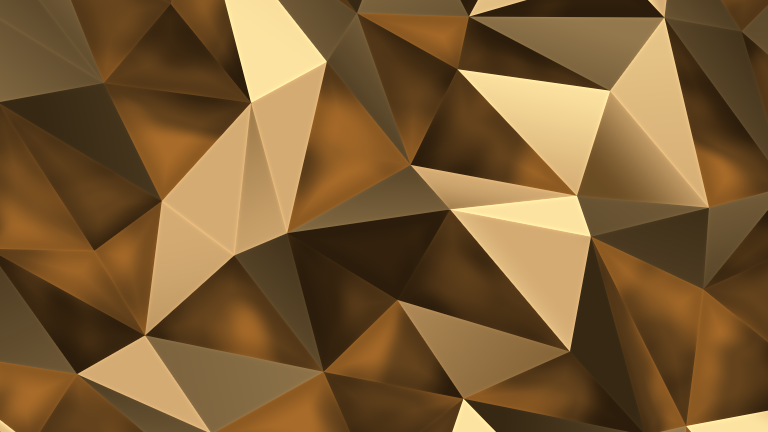
A Shadertoy shader for this background:

```glsl
vec3 hash3(vec2 p) {
    vec3 q = fract(p.xyx * vec3(.1031, .1030, .0973));
    q += dot(q, q.yxz + 33.33);
    return fract((q.xxy + q.yzz) * q.zyx);
}

float cross2(vec2 a, vec2 b) { return a.x * b.y - a.y * b.x; }

float valueNoise(vec2 p) {
    vec2 i = floor(p), f = fract(p);
    f = f * f * (3. - 2. * f);
    return mix(mix(hash3(i).x, hash3(i + vec2(1, 0)).x, f.x),
               mix(hash3(i + vec2(0, 1)).x, hash3(i + vec2(1, 1)).x, f.x), f.y);
}

// Metal colour: cloudy warm, matte olive or bright polished facets
vec3 goldFacet(vec2 p, vec3 bary, float edgeDist, vec2 id) {
    vec3 rnd = hash3(id + 71.);
    float slope = dot(bary, hash3(id + 23.)) - .5;
    float kind = fract(dot(id, vec2(.4142, .3028)) + .3 * rnd.x);
    vec3 col;

    if (kind < .48) {
        float angle = 6.2832 * rnd.y;
        vec2 along = vec2(cos(angle), sin(angle));
        vec2 q = vec2(dot(p, along) * 4., cross2(along, p) * 8.) + 40. * rnd.xz;
        float cloud = .7 * valueNoise(q) + .3 * valueNoise(q * 2.3 + 9.) - .5;
        float t = .5 + .9 * slope + .7 * cloud;
        col = mix(vec3(.20, .13, .05), vec3(.39, .26, .11), smoothstep(.08, .45, t));
        col = mix(col, vec3(.66, .42, .16), smoothstep(.48, .82, t));
        col *= mix(.82, 1., smoothstep(0., .06, edgeDist));
    } else if (kind < .72) {
        float t = clamp(rnd.y + .6 * slope, 0., 1.);
        col = mix(vec3(.21, .155, .075), vec3(.58, .47, .30), t);
    } else {
        float t = rnd.y + slope * (rnd.z > .6 ? 1.8 : .35);
        col = mix(vec3(.42, .30, .14), vec3(.83, .67, .45), smoothstep(-.25, .25, t));
        col = mix(col, vec3(.99, .89, .63), smoothstep(.5, .9, t));
    }
    // Faint glint on the rim
    return col * (1. + .12 * exp(-edgeDist / .003));
}

// Adds one counter-clockwise triangle, weighted by its pixel coverage
void addFacet(vec2 p, vec2 a, vec2 b, vec2 c, vec2 id, inout vec4 sum) {
    vec3 area = vec3(cross2(c - b, p - b), cross2(a - c, p - c), cross2(b - a, p - a));
    vec3 dist = area / vec3(length(c - b), length(a - c), length(b - a));
    float d = min(dist.x, min(dist.y, dist.z));
    float cover = clamp(.5 + d * iResolution.y, 0., 1.);
    if (cover <= 0.) return;
    vec3 bary = clamp(area / cross2(b - a, c - a), 0., 1.);
    sum += vec4(goldFacet(p, bary, max(d, 0.), id), 1.) * cover;
}

vec2 meshPoint(vec2 cell) { return cell + .8 * (hash3(cell + 5.).xy - .5); }

void mainImage(out vec4 fragColor, in vec2 fragCoord) {
    vec2 p = fragCoord / iResolution.y;

    // Slanted, stretched lattice with jittered corners
    mat2 lattice = mat2(vec2(.78, .62) * .22, vec2(-.62, .78) * .29);
    vec2 home = floor(inverse(lattice) * p);
    vec4 sum = vec4(0);

    for (int y = -1; y <= 1; y++)
    for (int x = -1; x <= 1; x++) {
        vec2 cell = home + vec2(x, y);
        vec2 a = lattice * meshPoint(cell);
        vec2 b = lattice * meshPoint(cell + vec2(1, 0));
        vec2 c = lattice * meshPoint(cell + vec2(1, 1));
        vec2 d = lattice * meshPoint(cell + vec2(0, 1));
        vec2 id = cell * vec2(2, 1);
        vec2 next = id + vec2(1, 0);

        // Split along the diagonal that leaves the fuller triangles
        float splitAC = min(cross2(b - a, c - a), cross2(c - a, d - a));
        float splitBD = min(cross2(b - a, d - a), cross2(c - b, d - b));
        if (splitAC > splitBD) {
            addFacet(p, a, b, c, id, sum);
            addFacet(p, a, c, d, next, sum);
        } else {
            addFacet(p, a, b, d, id, sum);
            addFacet(p, b, c, d, next, sum);
        }
    }
    fragColor = vec4(min(sum.rgb / max(sum.a, 1e-3), 1.), 1.);
}
```
